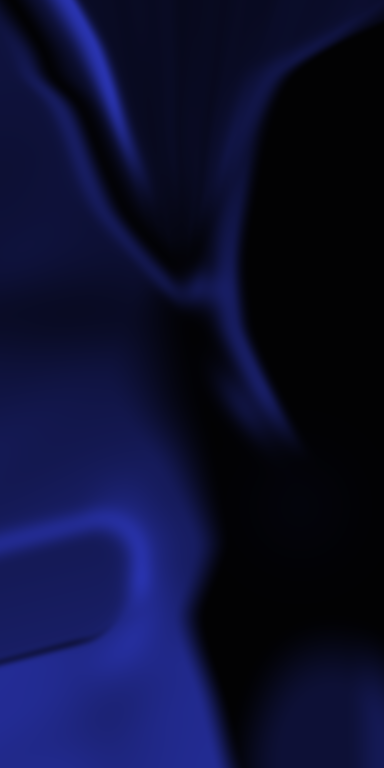
Write a Shadertoy shader that draws this background.

```glsl
// Dark blue silk folds: a funnel-shaped crease at the top, a black void on the right,
// a glowing sheet with a pocket on the left and a soft lobe at the bottom right.
// Bent edge curves x(y) and gaussian glows build one light level, which is then tinted.

float gauss(float v, float w) { return exp(-v * v / (w * w)); }

// Smooth max(v, 0): bends a line softly
float hinge(float v) { return 0.5 * (v + sqrt(v * v + 0.001)); }

float smoothMin(float a, float b, float k) {
    float h = max(k - abs(a - b), 0.0) / k;
    return min(a, b) - h * h * k * 0.25;
}

float hash(vec2 c) { return fract(sin(dot(c, vec2(127.1, 311.7))) * 43758.5); }

float noise(vec2 p) {
    vec2 c = floor(p), f = fract(p);
    f = f * f * (3.0 - 2.0 * f);
    return mix(mix(hash(c), hash(c + vec2(1, 0)), f.x),
               mix(hash(c + vec2(0, 1)), hash(c + vec2(1, 1)), f.x), f.y);
}

// Left flank of the funnel
float creaseX(float y) {
    return 0.02 + 0.68 * y - 0.28 * hinge(y - 0.27) + 0.45 * hinge(y - 0.55)
         - 0.02 * gauss(y - 0.2, 0.05);
}

// Right flank of the funnel
float flankX(float y) { return 0.48 + 0.52 * (0.735 - y) + hinge(0.2 - y); }

// Right border of the left sheet
float sheetX(float y) {
    float lower = 0.48 + 0.17 * (y - 0.73) - 0.6 * hinge(y - 1.42) + 0.72 * hinge(y - 1.6);
    return mix(creaseX(y), lower, smoothstep(0.68, 0.78, y));
}

// Left border of the black void
float voidX(float y) {
    return 0.63 + 0.35 * (y - 0.75) * (y - 0.75) + 1.6 * hinge(0.18 - y) + 0.35 * hinge(y - 0.85);
}

// Lit sheet with its pocket
float sheetLight(vec2 p) {
    float light = 0.24 - 0.10 * gauss(p.y - 0.82, 0.12) - 0.03 * gauss(p.y - 0.5, 0.2)
                + 0.11 * smoothstep(0.85, 1.4, p.y) + 0.20 * smoothstep(1.45, 1.75, p.y);
    light += 0.05 * (noise(vec2(p.x * 3.0, p.y * 7.0 + p.x * 4.0)) - 0.5);
    light -= 0.09 * gauss(length((p - vec2(0.30, 1.90)) * vec2(1.0, 0.7)), 0.13);

    // Sheared rounded box
    vec2 q = p - vec2(0.08, 1.565);
    q.y += 0.25 * q.x;
    vec2 corner = abs(q) - vec2(0.15, 0.04);
    float d = length(max(corner, 0.0)) + min(max(corner.x, corner.y), 0.0) - 0.1;
    float below = smoothstep(0.0, 0.12, q.y);
    light = mix(light, 0.35 + 0.25 * q.y, 1.0 - smoothstep(-0.03, 0.02, d));
    light += 0.20 * gauss(d - 0.03, 0.035) * (1.0 - below);
    light += 0.12 * gauss(d - 0.06, 0.07) * smoothstep(0.1, 0.3, q.x);
    light -= 0.22 * gauss(d, 0.012) * below * (1.0 - smoothstep(0.1, 0.25, q.x));

    float softness = mix(0.08, 0.25, gauss(p.y - 1.0, 0.25));
    return light * (1.0 - smoothstep(-softness, 0.01, p.x - sheetX(p.y)));
}

// Funnel interior, its bright streak and the fold under its rim
float funnelLight(vec2 p) {
    float inside = smoothMin(p.x - creaseX(p.y), flankX(p.y) - p.x, 0.07);
    float fan = (p.x - 0.47) / (0.85 - min(p.y, 0.75));
    float threads = noise(vec2(fan * 22.0, p.y * 3.0)) - 0.5;
    float light = 0.115 + 0.035 * threads + 0.05 * smoothstep(0.1, 0.5, fan);
    light *= smoothstep(0.0, 0.07, inside) * (1.0 - 0.6 * smoothstep(0.4, 0.72, p.y));

    float s = p.x - (0.175 + 0.62 * p.y - 0.28 * hinge(p.y - 0.12));
    float width = s < 0.0 ? mix(0.055, 0.025, smoothstep(0.0, 0.4, p.y)) : 0.025;
    light += 0.55 * gauss(s, width) * (1.0 - smoothstep(0.22, 0.58, p.y));

    float leftSide = 1.0 - smoothstep(0.46, 0.56, p.x);
    light += 0.2 * gauss(inside + 0.045, 0.032) * leftSide * smoothstep(0.0, 0.3, p.y)
           * (1.0 - smoothstep(0.74, 0.84, p.y));
    return light;
}

// Rim strands along the void
float rimLight(vec2 p) {
    float e = p.x - voidX(p.y);
    float strength = (0.09 + 0.28 * smoothstep(0.0, 1.0, p.y)) * (1.0 - smoothstep(1.0, 1.22, p.y));
    float light = strength * gauss(e + 0.035, mix(0.06, 0.04, smoothstep(0.5, 0.9, p.y)));
    light += 0.22 * gauss(e + 0.11, 0.045) * gauss(p.y - 1.06, 0.09);
    return light * (1.0 - smoothstep(-0.03, 0.025, e));
}

void mainImage(out vec4 fragColor, in vec2 fragCoord) {
    // x spans 0..1, y runs downward 0..2
    vec2 uv = fragCoord / iResolution.xy;
    vec2 p = vec2(uv.x, 2.0 - 2.0 * uv.y);
    p.x += 0.014 * (noise(p * 6.0) - 0.5);

    float light = sheetLight(p) + funnelLight(p) + rimLight(p);
    light += 0.22 * gauss(length(p - vec2(0.53, 0.755)), 0.05);

    // Soft lobe, brighter at the right edge
    float lobe = length((p - vec2(0.87, 1.98)) / vec2(0.28, 0.38));
    light += (0.20 + 0.12 * smoothstep(0.9, 1.0, p.x)) * (1.0 - smoothstep(0.45, 1.02, lobe));
    light += 0.03 * gauss(length(p - vec2(0.78, 1.32)), 0.15);

    vec3 color = vec3(0.006, 0.006, 0.012) + vec3(0.23, 0.29, 1.0) * max(light, 0.0);
    fragColor = vec4(color, 1.0);
}
```
